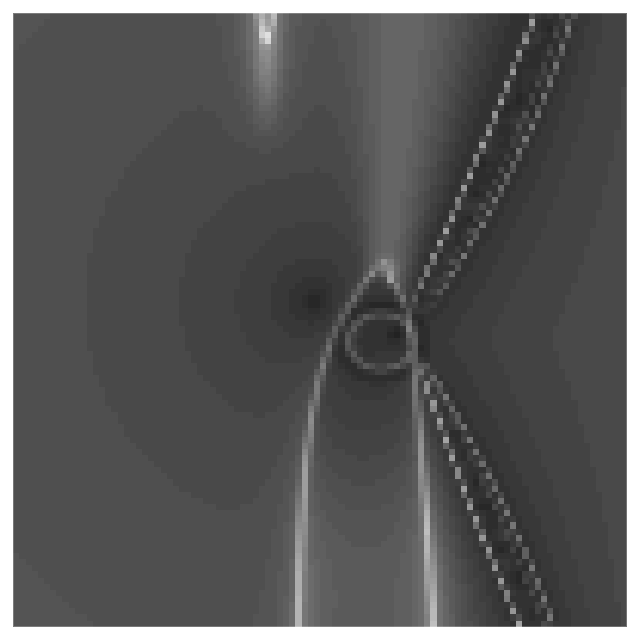
Give the GLSL for this background, as a WebGL 2 fragment shader.

```glsl
#version 300 es
precision highp float;
uniform vec2 u_resolution;
out vec4 outColor;

const float FRAME = 0.0208;         // white margin width
const float CELLS = 100.0;          // mosaic cells per side
const float TONE_STEP = 0.022;      // height of one grey band
const float DARK = 0.19;
const float BRIGHT = 0.40;
const vec2 WELL = vec2(0.492, 0.530);
const vec2 SPOT = vec2(0.412, 0.958);
const vec2 LOOP = vec2(0.600, 0.465);
const vec2 LOOP_RADII = vec2(0.053, 0.045);
const vec2 LOOP_PIT = vec2(0.624, 0.478);
const vec2 APEX = vec2(0.652, 0.455);
const float ARCH_TOP = 0.590;
const float RAY_WIDTH = 0.0036;

float sat(float x) { return clamp(x, 0.0, 1.0); }
float bell(float d, float w) { return exp(-d * d / (w * w)); }

vec2 gradientAt(vec2 i) {
  float a = 6.2832 * fract(sin(dot(i, vec2(127.1, 311.7))) * 4375.85);
  return vec2(cos(a), sin(a));
}

float gradientNoise(vec2 p) {
  vec2 i = floor(p), f = fract(p), e = vec2(1.0, 0.0);
  vec2 s = f * f * (3.0 - 2.0 * f);
  float low = mix(dot(gradientAt(i), f), dot(gradientAt(i + e), f - e), s.x);
  float high = mix(dot(gradientAt(i + e.yx), f - e.yx), dot(gradientAt(i + 1.0), f - 1.0), s.x);
  return mix(low, high, s.y);
}

// Horizontal positions of the two arch sides at height y
float leftArm(float y) { return 0.463 + 0.072 * exp(7.1 * (min(y, 0.6) - 0.5)); }
float rightArm(float y) {
  return 0.683 - 0.033 * pow(y / 0.46, 1.3) - 0.031 * smoothstep(0.50, ARCH_TOP, y);
}

// Inner (x) and outer (y) rays that open to the right, above and below
vec2 rays(float y) {
  float inner = max(y - 0.53, 0.0), outer = max(y - 0.48, 0.0), s = max(0.46 - y, 0.0);
  vec2 upper = vec2(0.47 * inner - 0.10 * inner * inner, 0.71 * outer - 0.40 * outer * outer);
  vec2 lower = vec2(0.32 * s + 0.13 * s * s, 0.65 * s - 0.33 * s * s);
  return 0.652 + (y > 0.47 ? upper : lower);
}

// Broad tones of the regions between arch and rays
float regions(vec2 q, float armL, float armR, vec2 ray) {
  float tone = 0.287 + 0.042 * log((length(q - WELL) + 0.005) / 0.3);
  if (q.x > ray.y) {
    float reach = 0.14 - 0.16 * abs(q.y - 0.47);
    return DARK + 0.105 * (1.0 - exp(-(q.x - ray.y) / reach));
  }
  if (q.x > ray.x) return DARK + 0.07 * gradientNoise(q * CELLS * 0.43);
  if (q.y < ARCH_TOP && q.x > armL) {
    if (q.x < armR) return 0.20 + 0.15 * (1.0 - smoothstep(0.05, 0.48, q.y));
    if (q.y < 0.47) {
      float u = sat((q.x - armR) / max(ray.x - armR, 0.001));
      float start = mix(0.39, 0.22, smoothstep(0.05, 0.45, q.y));
      return mix(start, DARK, pow(u, 0.8));
    }
  }
  float rise = sat((q.y - ARCH_TOP) / 0.4);
  float axis = 0.607 + 0.03 * rise;
  float side = q.x - axis;
  if (side > 0.0) return mix(BRIGHT, DARK, smoothstep(0.0, 1.0, side / (ray.x - axis)));
  float plume = bell(side, 0.03 + 0.055 * rise) * smoothstep(0.50, 0.62, q.y);
  return mix(tone, BRIGHT, plume);
}

// Bright line with a soft halo
float armLight(float d, float y) {
  float low = 1.0 - smoothstep(0.08, 0.56, y);
  float halo = (0.025 + 0.10 * low) * exp(-abs(d) / 0.026);
  return (halo + (0.17 + 0.10 * low) * bell(d, 0.0065)) * (1.0 - smoothstep(0.58, 0.605, y));
}

float topLight(vec2 q) {
  vec2 d = q - SPOT;
  float streak = abs(d.x) - 0.06 * sqrt(max(d.y, 0.0));
  float light = 0.20 * bell(d.x, 0.022) * smoothstep(0.76, 0.98, q.y);
  light += 0.09 * bell(d.x, 0.055) * smoothstep(0.70, 1.0, q.y);
  light += 0.22 * bell(streak, 0.005) * smoothstep(-0.01, 0.01, d.y);
  return light + 0.30 * bell(length(d), 0.008);
}

float shade(vec2 q) {
  float armL = leftArm(q.y), armR = rightArm(q.y);
  vec2 ray = rays(q.y);
  float v = regions(q, armL, armR, ray);
  // Loop under the arch, with its dark outer rim and pit
  float ring = (length((q - LOOP) / LOOP_RADII) - 1.0) * LOOP_RADII.y;
  v += 0.15 * bell(ring, 0.005) - 0.05 * bell(ring - 0.016, 0.009);
  v -= 0.08 * bell(length(q - LOOP_PIT), 0.015) + 0.10 * bell(length(q - APEX), 0.012);
  // Arch sides, measured across the slope on the left
  float slope = 7.1 * (armL - 0.463);
  v += armLight((q.x - armL) / sqrt(1.0 + slope * slope), q.y) + armLight(q.x - armR, q.y);
  v += 0.10 * bell(length(q - vec2(0.606, 0.583)), 0.018);
  // Thin rays break into dots on the mosaic
  float away = smoothstep(0.02, 0.10, abs(q.y - 0.48));
  vec2 spark = exp(-pow((q.x - ray) / RAY_WIDTH, vec2(2.0)));
  v += away * dot(spark, vec2(0.42, 0.27));
  v += away * 0.10 * bell(q.x - mix(ray.x, ray.y, 0.72), 0.003);
  return v + topLight(q);
}

void main() {
  vec2 uv = gl_FragCoord.xy / u_resolution;
  vec2 q = (uv - FRAME) / (1.0 - 2.0 * FRAME);
  vec2 cell = (clamp(floor(q * CELLS), 0.0, CELLS - 1.0) + 0.5) / CELLS;
  float tone = floor(shade(cell) / TONE_STEP + 0.5) * TONE_STEP;
  // Smooth frame edge
  vec2 inset = min(uv, 1.0 - uv) - FRAME;
  float blur = 0.5 / min(u_resolution.x, u_resolution.y);
  float inside = smoothstep(-blur, blur, min(inset.x, inset.y));
  outColor = vec4(vec3(mix(1.0, sat(tone), inside)), 1.0);
}
```
